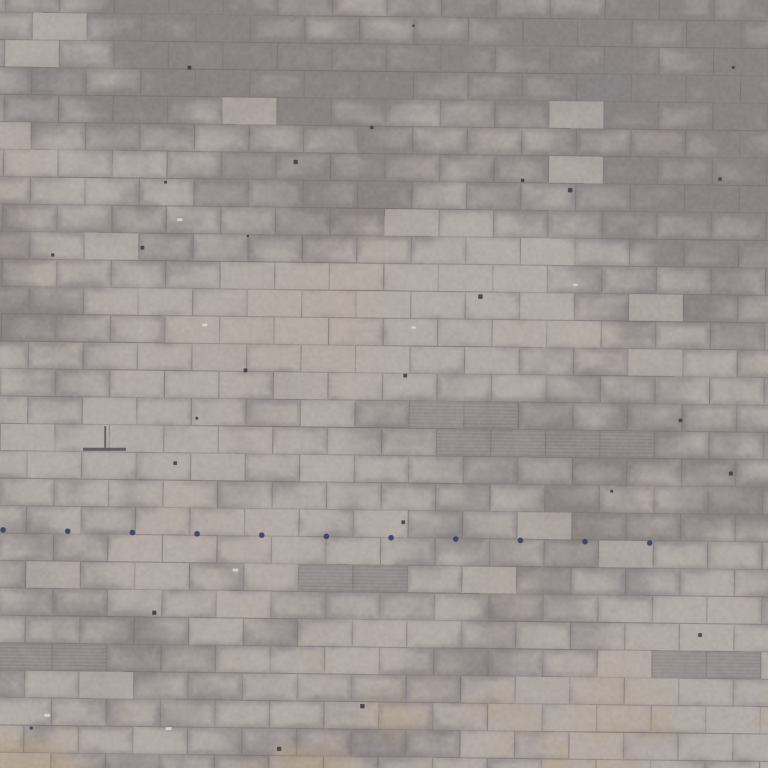
This texture is drawn by a WebGL 1 fragment shader. Its source:

```glsl
precision highp float;
// Weathered grey stone wall in running bond, with damp stains, bolts and paint marks.
uniform vec2 u_resolution;

const vec2 BLOCK = vec2(0.0710, 0.0357);  // block size: about 14 across, 28 down
const vec2 PHASE = vec2(0.07, 0.426);
const float TILT = 0.012;
const float JOINT_HALF_WIDTH = 0.0007;

const vec3 DAMP = vec3(0.535, 0.510, 0.508);
const vec3 GREY = vec3(0.592, 0.564, 0.562);
const vec3 PALE = vec3(0.700, 0.668, 0.648);
const vec3 JOINT = vec3(0.45, 0.42, 0.41);
const vec3 BOLT = vec3(0.24, 0.22, 0.24);
const vec3 BLUE = vec3(0.22, 0.25, 0.38);
const vec3 IRON = vec3(0.36, 0.33, 0.34);
const vec3 CHALK = vec3(0.88, 0.87, 0.85);
const vec3 OCHRE = vec3(0.70, 0.63, 0.53);

float hash(vec2 p) {
  vec3 q = fract(p.xyx * vec3(0.1031, 0.1030, 0.0973));
  q += dot(q, q.yzx + 33.33);
  return fract((q.x + q.y) * q.z);
}

float noise(vec2 p) {
  vec2 i = floor(p), f = fract(p);
  f = f * f * (3.0 - 2.0 * f);
  return mix(mix(hash(i), hash(i + vec2(1.0, 0.0)), f.x),
             mix(hash(i + vec2(0.0, 1.0)), hash(i + vec2(1.0)), f.x), f.y);
}

float fbm(vec2 p) {
  float sum = 0.0, amp = 0.53;
  for (int i = 0; i < 4; i++) {
    sum += amp * noise(p);
    p = p * 2.03 + 17.3;
    amp *= 0.5;
  }
  return sum;
}

// Coverage of a shape whose edge lies at distance zero
float fill(float dist, float aa) {
  return 1.0 - smoothstep(-aa, aa, dist);
}

float boxDist(vec2 p, vec2 halfSize) {
  vec2 d = abs(p) - halfSize;
  return length(max(d, 0.0)) + min(max(d.x, d.y), 0.0);
}

// One randomly placed fleck in some cells of a square grid
float flecks(vec2 p, float cells, float chance, vec2 size, float seed, float aa) {
  vec2 cell = floor(p * cells);
  vec2 jitter = vec2(hash(cell + seed), hash(cell + seed + 41.0));
  vec2 offset = p - (cell + 0.15 + 0.7 * jitter) / cells;
  float scale = mix(0.6, 1.2, hash(cell + seed + 83.0));
  return fill(boxDist(offset, size * scale * 0.5) - size.y * scale * 0.5, aa)
       * step(hash(cell + seed + 127.0), chance);
}

// Stain level of the stone: 0 is damp and dark, 1 is clean and pale
float stoneTone(vec2 p, vec2 id, float edge) {
  float upper = smoothstep(0.50, 0.80, p.y);
  float patches = fbm(p * vec2(4.5, 6.5) + 3.0) - 0.5;
  float ragged = fbm(p * vec2(22.0, 30.0) + 9.0) - 0.5;
  float core = smoothstep(0.0, 0.011, edge) - 0.6;
  float tone = 0.66 - 0.30 * upper + 1.15 * patches + 0.65 * ragged;
  tone += 0.22 * core + 0.26 * (hash(id + 5.0) - 0.5);
  tone = mix(tone, smoothstep(0.15, 0.85, tone), 0.6);
  float clean = step(0.94, hash(id + 61.0));
  return clamp(mix(tone, 0.86 + 0.2 * ragged, clean * 0.8), 0.0, 1.0);
}

void main() {
  vec2 p = gl_FragCoord.xy / u_resolution;
  float aa = 0.75 / min(u_resolution.x, u_resolution.y);

  // Slightly tilted running bond
  vec2 grid = vec2(p.x - TILT * p.y, p.y + TILT * p.x) / BLOCK + PHASE;
  grid.x += 0.5 * mod(floor(grid.y), 2.0);
  vec2 id = floor(grid);
  vec2 local = fract(grid);
  vec2 edge = min(local, 1.0 - local) * BLOCK;

  // Stone, with a few dark grooved pairs in the lower half
  float tone = stoneTone(p, id, min(edge.x, edge.y));
  float pairRand = hash(vec2(floor(id.x * 0.5), id.y) + 19.0);
  float grooved = step(pairRand, 0.05) * step(p.y, 0.55);
  tone = mix(tone, 0.14 + 0.1 * cos(local.y * 50.27), grooved * 0.8);
  vec3 color = mix(mix(DAMP, GREY, smoothstep(0.0, 0.35, tone)), PALE,
                   smoothstep(0.25, 1.0, tone));
  color += vec3(0.010, 0.0, -0.008) * (fbm(p * 9.0 + 51.0) - 0.5) * 2.0;
  float ochre = smoothstep(0.52, 0.8, fbm(p * 14.0 + 70.0)) * smoothstep(0.2, 0.0, p.y);
  color = mix(color, OCHRE, 0.6 * ochre);
  color += 0.022 * (noise(p * 260.0) - 0.5) + 0.014 * (noise(vec2(p.x + p.y, p.x - p.y) * 150.0) - 0.5);

  // Thin joints that fade in and out
  vec2 lines = vec2(fill(edge.x - JOINT_HALF_WIDTH, aa), fill(edge.y - JOINT_HALF_WIDTH, aa));
  lines *= mix(vec2(0.25), vec2(0.95), vec2(noise(grid * 1.3), noise(grid * vec2(0.6, 1.0) + 30.0)));
  color = mix(color, JOINT, 0.75 * max(lines.x, lines.y));

  // Scattered bolts and pale chips
  color = mix(color, BOLT, 0.85 * flecks(p, 7.0, 0.6, vec2(0.0025), 11.0, aa));
  color = mix(color, CHALK, 0.8 * flecks(p, 6.0, 0.25, vec2(0.006, 0.002), 211.0, aa));

  // Row of blue paint dots
  for (int i = 0; i < 11; i++) {
    vec2 center = vec2(0.004, 0.310) + float(i) * vec2(0.0842, -0.0017);
    color = mix(color, BLUE, 0.9 * fill(length(p - center) - 0.0036, aa));
  }

  // Iron bracket: upright on a short bar
  float bracket = min(boxDist(p - vec2(0.137, 0.430), vec2(0.0012, 0.015)),
                      boxDist(p - vec2(0.136, 0.415), vec2(0.028, 0.0020)));
  color = mix(color, IRON, 0.9 * fill(bracket, aa));

  gl_FragColor = vec4(color, 1.0);
}
```
